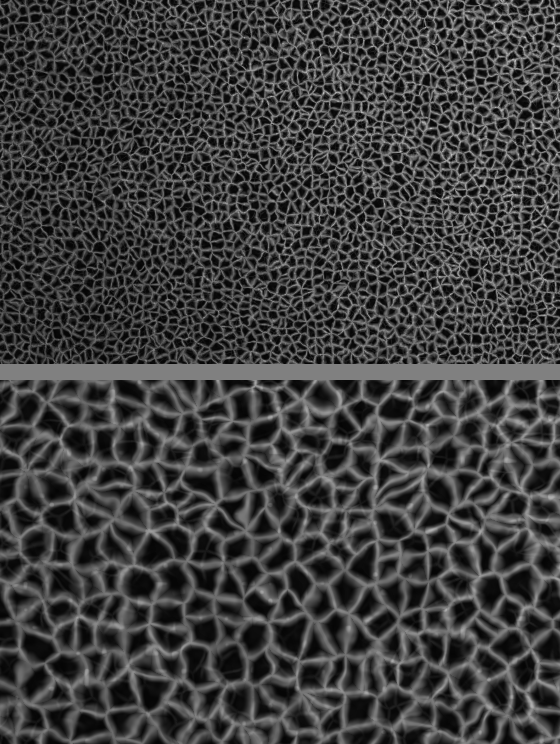
Top: the whole. Bottom: its middle third, enlarged.
Reproduce this texture procedurally as a Shadertoy shader.

```glsl
// Black pebbled leather: dark irregular pits enclosed by a net of grey ridges.
// A warped Voronoi edge distance shapes the ridges; a finer one adds creases,
// and value noise adds grain, glints and uneven light rising to the right.

const float CELLS_ACROSS = 62.0;   // pits along the canvas width
const float JITTER = 0.92;         // irregularity of the pit centres
const float STRETCH = 1.7;         // slow warp that turns and stretches pits
const float WOBBLE = 0.34;         // small warp that bends the ridges
const float RAGGED = 0.13;         // unevenness of the pit rims
const float RIDGE_TOP = 0.02;      // edge distance where the slope begins
const float RIDGE_FOOT = 0.33;     // edge distance where the pit floor begins
const float CREST_WIDTH = 0.12;
const float CREASE_SCALE = 1.75;
const float CREASE_WIDTH = 0.19;
const float PIT_TONE = 0.035;
const float RIDGE_TONE = 0.345;
const float CREST_TONE = 0.10;
const float CREASE_TONE = 0.08;
const float GRAIN = 0.12;
const float GLINT_TONE = 0.14;
const float RELIEF = 0.12;
const vec2 LIGHT_DIR = vec2(0.8, 0.6);

float hash1(vec2 p) {
    vec3 q = fract(vec3(p.xyx) * 0.1031);
    q += dot(q, q.yzx + 33.33);
    return fract((q.x + q.y) * q.z);
}

vec2 hash2(vec2 p) {
    vec3 q = fract(vec3(p.xyx) * vec3(0.1031, 0.1030, 0.0973));
    q += dot(q, q.yzx + 33.33);
    return fract((q.xx + q.yz) * q.zy);
}

float noise(vec2 p) {
    vec2 i = floor(p), f = fract(p);
    f = f * f * (3.0 - 2.0 * f);
    float low = mix(hash1(i), hash1(i + vec2(1, 0)), f.x);
    float high = mix(hash1(i + vec2(0, 1)), hash1(i + vec2(1, 1)), f.x);
    return mix(low, high, f.y);
}

vec2 noise2(vec2 p) {
    return vec2(noise(p), noise(p + vec2(47.0, 91.0))) - 0.5;
}

vec2 toCentre(vec2 cell, vec2 f, vec2 offset) {
    return offset + 0.5 + JITTER * (hash2(cell + offset) - 0.5) - f;
}

// x: distance to the nearest edge, y: random value of the pit, zw: edge normal
vec4 pits(vec2 p) {
    vec2 cell = floor(p), f = fract(p);
    vec2 nearest = vec2(0.0), home = vec2(0.0);
    float best = 8.0;
    for (int y = -1; y <= 1; y++)
    for (int x = -1; x <= 1; x++) {
        vec2 offset = vec2(x, y);
        vec2 r = toCentre(cell, f, offset);
        if (dot(r, r) < best) {
            best = dot(r, r);
            nearest = r;
            home = offset;
        }
    }
    float edge = 8.0;
    vec2 normal = vec2(0.0);
    for (int y = -2; y <= 2; y++)
    for (int x = -2; x <= 2; x++) {
        vec2 offset = home + vec2(x, y);
        if (x == 0 && y == 0) continue;
        vec2 r = toCentre(cell, f, offset);
        vec2 n = normalize(r - nearest);
        float d = dot(0.5 * (r + nearest), n);
        if (d < edge) {
            edge = d;
            normal = n;
        }
    }
    return vec4(edge, hash1(cell + home + 17.0), normal);
}

// Dim left side and lower edge, brightest toward the upper right
float lighting(vec2 uv) {
    float across = smoothstep(-0.15, 0.95, uv.x + 0.10 * (uv.y - 0.5));
    float light = mix(0.74, 1.12, across) * mix(0.92, 1.03, smoothstep(0.0, 0.6, uv.y));
    return light * (0.95 + 0.1 * noise(uv * vec2(6.0, 4.0) + 5.0));
}

void mainImage(out vec4 fragColor, in vec2 fragCoord) {
    vec2 uv = fragCoord / iResolution.xy;
    vec2 p = fragCoord / iResolution.x * CELLS_ACROSS;
    vec2 hide = p + STRETCH * noise2(p * 0.10) + WOBBLE * noise2(p * 1.6 + 9.0);

    // Ridge net with pits of varying size and ragged rims
    vec4 pit = pits(hide);
    float foot = RIDGE_FOOT * mix(0.82, 1.2, pit.y);
    float rim = pit.x + RAGGED * (noise(p * 2.7 + 70.0) - 0.5);
    float ridge = 1.0 - smoothstep(RIDGE_TOP, foot, rim);
    float crest = 1.0 - smoothstep(0.0, CREST_WIDTH, pit.x);

    // Fine creases that cross only some of the pits
    float crease = 1.0 - smoothstep(0.0, CREASE_WIDTH, pits(hide * CREASE_SCALE + 31.0).x);
    crease *= smoothstep(0.2, 0.7, noise(p * 1.1 + 60.0));

    // Surface tone, side light and grain
    float tone = mix(PIT_TONE, RIDGE_TONE, ridge);
    tone += CREST_TONE * crest * (0.4 + 1.2 * noise(p * 1.3 + 20.0));
    tone += CREASE_TONE * crease;
    tone *= 1.0 + RELIEF * dot(pit.zw, LIGHT_DIR) * smoothstep(0.0, 0.08, pit.x);
    tone += GRAIN * (noise(p * 4.3) - 0.5) * (0.3 + 0.7 * ridge);
    tone += GLINT_TONE * ridge * smoothstep(0.78, 0.97, noise(p * 3.1 + 80.0));

    fragColor = vec4(vec3(clamp(tone * lighting(uv), 0.02, 1.0)), 1.0);
}
```
